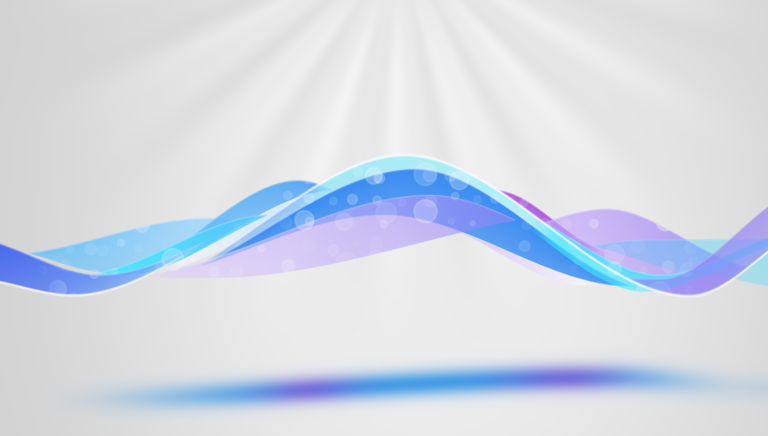
Write a WebGL 1 fragment shader that draws this background.

```glsl
precision highp float;
// Translucent blue and violet ribbons with soft bubbles over a grey backdrop with light rays.
uniform vec2 u_resolution;

// Lengths are in hundredths of the canvas width.
const vec3 PAPER = vec3(0.925, 0.925, 0.928);
const vec3 DEEP_BLUE = vec3(0.12, 0.27, 0.96);
const vec3 BLUE = vec3(0.13, 0.50, 0.95);
const vec3 SKY = vec3(0.36, 0.74, 0.98);
const vec3 CYAN = vec3(0.25, 0.91, 1.0);
const vec3 ICE = vec3(0.64, 0.95, 0.97);
const vec3 LAVENDER = vec3(0.80, 0.68, 0.99);
const vec3 VIOLET = vec3(0.58, 0.50, 0.96);
const vec3 MAGENTA = vec3(0.62, 0.25, 0.85);
const vec3 WHITE = vec3(0.98, 0.98, 1.0);
const vec2 LIGHT_POS = vec2(52.0, 64.5);
const float RAY_COUNT = 18.0;
const float RAY_GAIN = 0.022;
const float END_FADE = 5.0;
const float BUBBLE_GAIN = 0.32;

float hash(vec2 c) {
  return fract(sin(dot(c, vec2(127.1, 311.7))) * 43758.55);
}

// Smooth curve through three turning points.
float wave(float x, vec3 at, vec3 height) {
  float y = mix(height.x, height.y, smoothstep(at.x, at.y, x));
  return y + (height.z - height.y) * smoothstep(at.y, at.z, x);
}

float window(float x, vec2 span) {
  return smoothstep(span.x, span.x + END_FADE, x) * (1.0 - smoothstep(span.y - END_FADE, span.y, x));
}

float stroke(float y, float curve, float width) {
  return 1.0 - smoothstep(0.0, width, abs(y - curve));
}

// Blend a band between two curves; alpha of the result collects coverage.
void ribbon(inout vec4 scene, vec2 p, float top, float bottom, vec2 span, vec3 left, vec3 right, float opacity) {
  float px = 100.0 / u_resolution.x;
  float inside = smoothstep(-px, px, top - p.y) * smoothstep(-px, px, p.y - bottom);
  inside *= smoothstep(0.0, px, top - bottom) * window(p.x, span);
  float across = clamp((p.y - bottom) / max(top - bottom, 0.1), 0.0, 1.0);
  vec3 tint = mix(left, right, smoothstep(span.x, span.y, p.x));
  tint = mix(tint, WHITE, 0.35 * stroke(p.y, top, 0.3));
  scene.rgb = mix(scene.rgb, tint, inside * opacity * mix(0.82, 1.0, across));
  scene.a = max(scene.a, inside);
}

// One jittered disc per cell, with a slightly brighter rim.
float bubbles(vec2 p, float cell, float seed) {
  vec2 id = floor(p / cell);
  float size = cell * mix(0.12, 0.30, hash(id + seed));
  vec2 jitter = vec2(hash(id + seed + 3.1), hash(id + seed + 7.7)) - 0.5;
  float d = length(p - (id + 0.5 + 0.38 * jitter) * cell) - size;
  float disc = 1.0 - smoothstep(-0.1, 0.15, d);
  float rim = 0.25 * stroke(d, -0.1, 0.25);
  return (disc + rim) * hash(id + seed + 11.3) * step(0.3, hash(id + seed + 5.9));
}

vec3 backdrop(vec2 p) {
  vec2 side = (p - vec2(56.0, 26.0)) / vec2(58.0, 70.0);
  vec3 col = PAPER - 0.10 * smoothstep(0.25, 1.1, length(side));
  vec2 d = p - LIGHT_POS;
  float angle = atan(d.x, -d.y);
  float beam = cos(angle * RAY_COUNT) + 0.35 * cos(angle * 41.0 + 1.0);
  float fade = smoothstep(4.0, 18.0, length(d)) * (1.0 - smoothstep(22.0, 58.0, length(d)));
  return col + RAY_GAIN * beam * fade;
}

vec3 castShadow(vec3 col, vec2 p) {
  float d = (p.y - wave(p.x, vec3(5.0, 80.0, 102.0), vec3(4.7, 7.6, 6.2))) / 1.65;
  float amount = exp(-d * d) * smoothstep(4.0, 42.0, p.x) * (1.0 - 0.85 * smoothstep(73.0, 97.0, p.x));
  float violet = exp(-pow((p.x - 40.0) / 6.0, 2.0)) + exp(-pow((p.x - 74.0) / 8.0, 2.0));
  vec3 tint = mix(vec3(0.20, 0.58, 0.90), vec3(0.40, 0.38, 0.85), min(violet, 1.0));
  return mix(col, tint, 0.9 * amount);
}

void main() {
  vec2 p = gl_FragCoord.xy * 100.0 / u_resolution.x;
  float x = p.x;
  vec4 scene = vec4(castShadow(backdrop(p), p), 0.0);

  // Shared edges.
  float crest = wave(x, vec3(15.6, 52.7, 89.8), vec3(18.9, 36.6, 18.2)) + 9.8 * smoothstep(89.8, 108.0, x);
  float blueTop = wave(x, vec3(15.0, 54.0, 86.0), vec3(19.0, 34.8, 19.0));
  float blueBottom = wave(x, vec3(15.0, 50.0, 82.0), vec3(20.0, 28.8, 19.5));
  float archBottom = wave(x, vec3(14.0, 44.0, 66.0), vec3(20.0, 32.0, 22.0));
  float keel = wave(x, vec3(-4.0, 9.5, 48.0), vec3(20.5, 18.3, 35.0));

  // Left ribbons.
  float top = wave(x, vec3(0.0, 27.0, 50.0), vec3(23.6, 28.4, 24.0));
  float bottom = wave(x, vec3(0.0, 14.0, 40.0), vec3(24.3, 21.3, 30.0));
  ribbon(scene, p, top, bottom, vec2(-1.0, 37.0), SKY, mix(SKY, WHITE, 0.5), 0.85);
  top = wave(x, vec3(14.0, 38.8, 60.0), vec3(21.0, 33.3, 22.0));
  ribbon(scene, p, top, archBottom, vec2(22.0, 50.0), SKY, BLUE, 0.8);
  bottom = wave(x, vec3(14.0, 47.0, 66.0), vec3(20.0, 30.0, 22.0));
  ribbon(scene, p, archBottom, bottom, vec2(20.0, 44.0), WHITE, mix(SKY, WHITE, 0.6), 0.7);
  top = wave(x, vec3(10.0, 35.0, 60.0), vec3(21.0, 28.8, 24.0));
  bottom = wave(x, vec3(16.0, 42.0, 66.0), vec3(21.0, 30.5, 22.0));
  ribbon(scene, p, top, bottom, vec2(10.0, 42.0), CYAN, SKY, 0.9);
  top = wave(x, vec3(-5.0, 13.0, 40.0), vec3(26.0, 21.0, 29.5));
  ribbon(scene, p, top, keel, vec2(-8.0, 34.0), DEEP_BLUE, mix(SKY, WHITE, 0.3), 0.82);

  // Central ribbons.
  bottom = wave(x, vec3(54.0, 76.0, 90.0), vec3(28.0, 19.6, 19.6));
  ribbon(scene, p, blueBottom, bottom, vec2(56.0, 80.0), LAVENDER, WHITE, 0.7);
  ribbon(scene, p, blueTop, blueBottom, vec2(22.0, 84.0), BLUE, BLUE, 0.88);
  ribbon(scene, p, crest, blueTop, vec2(24.0, 80.0), BLUE, ICE, 0.4);
  ribbon(scene, p, crest, blueTop, vec2(38.0, 72.0), ICE, ICE, 0.8);
  top = wave(x, vec3(16.0, 56.0, 85.0), vec3(21.0, 31.4, 21.5));
  bottom = wave(x, vec3(28.0, 81.0, 100.0), vec3(20.6, 29.6, 29.6));
  ribbon(scene, p, top, bottom, vec2(18.0, 74.0), mix(LAVENDER, WHITE, 0.4), VIOLET, 0.68);

  // Right ribbons.
  top = wave(x, vec3(50.0, 64.5, 80.0), vec3(28.0, 32.0, 24.0));
  ribbon(scene, p, top, crest, vec2(60.0, 80.0), MAGENTA, MAGENTA, 0.85);
  top = wave(x, vec3(60.0, 79.0, 99.0), vec3(25.0, 29.6, 22.0));
  ribbon(scene, p, top, crest, vec2(65.0, 100.0), LAVENDER, VIOLET, 0.72);
  top = wave(x, vec3(62.0, 86.0, 104.0), vec3(31.0, 21.0, 26.5));
  bottom = wave(x, vec3(58.0, 84.0, 106.0), vec3(32.0, 18.8, 26.0));
  ribbon(scene, p, top, bottom, vec2(68.0, 110.0), CYAN, CYAN, 0.75);
  top = wave(x, vec3(70.0, 84.0, 101.0), vec3(24.0, 25.6, 25.7));
  bottom = wave(x, vec3(74.0, 92.0, 101.0), vec3(25.0, 21.0, 19.5));
  ribbon(scene, p, top, bottom, vec2(74.0, 110.0), SKY, CYAN, 0.42);
  top = wave(x, vec3(86.0, 106.0, 120.0), vec3(20.5, 32.5, 32.5));
  ribbon(scene, p, top, crest, vec2(79.0, 110.0), VIOLET, VIOLET, 0.68);

  // Bubbles and bright outlines.
  float spots = bubbles(p, 5.2, 2.0) + 0.7 * bubbles(p + 1.7, 3.1, 19.0);
  scene.rgb = mix(scene.rgb, WHITE, min(BUBBLE_GAIN * spots, 0.6) * scene.a * window(x, vec2(4.0, 92.0)));
  float outline = stroke(p.y, crest, 0.35) * smoothstep(30.0, 44.0, x);
  outline = max(outline, stroke(p.y, keel, 0.3) * (1.0 - smoothstep(16.0, 28.0, x)));
  gl_FragColor = vec4(mix(scene.rgb, WHITE, 0.85 * outline), 1.0);
}
```
